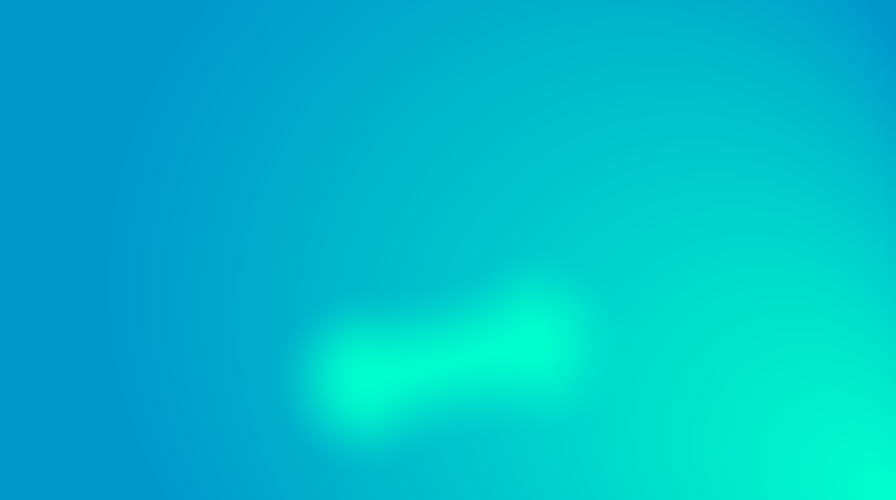
Give the GLSL for this background, as a Shadertoy shader.

```glsl
const vec3 DEEP_BLUE = vec3(0.0, 0.60, 0.80);
const vec3 MINT = vec3(0.0, 1.0, 0.80);

// Lengths are in canvas heights, origin at the lower left
const vec2 FOCUS = vec2(1.79, 0.0);
const vec2 RIM_CENTER = vec2(1.075, 0.439);
const float RIM_RADIUS = 0.864;

const vec2 GLOW_LEFT = vec2(0.736, 0.241);
const vec2 GLOW_RIGHT = vec2(1.063, 0.311);
const float GLOW_CORE = 0.012;
const float GLOW_REACH = 0.195;
const float GLOW_WAIST = 0.028;
const float GLOW_STRENGTH = 0.97;

// Radial ramp: 1 at the focus, falling to 0 on the rim circle
float focalGradient(vec2 p) {
    vec2 ray = p - FOCUS;
    float travelled = length(ray);
    vec2 dir = ray / max(travelled, 1e-5);
    vec2 offset = FOCUS - RIM_CENTER;
    float b = dot(offset, dir);
    float c = dot(offset, offset) - RIM_RADIUS * RIM_RADIUS;
    float rimDistance = -b + sqrt(max(b * b - c, 0.0));
    return clamp(1.0 - travelled / max(rimDistance, 1e-5), 0.0, 1.0);
}

// Distance to a segment, pinched at its middle
float pinchedSegment(vec2 p, vec2 a, vec2 b, float pinch) {
    vec2 axis = b - a;
    float along = clamp(dot(p - a, axis) / dot(axis, axis), 0.0, 1.0);
    return length(p - a - axis * along) + pinch * 4.0 * along * (1.0 - along);
}

void mainImage(out vec4 fragColor, in vec2 fragCoord) {
    vec2 p = fragCoord / iResolution.y;

    // Background sweep
    float light = focalGradient(p);

    // Two-lobed glow
    float d = pinchedSegment(p, GLOW_LEFT, GLOW_RIGHT, GLOW_WAIST);
    float glow = 1.0 - smoothstep(GLOW_CORE, GLOW_REACH, d);
    light = mix(light, 1.0, GLOW_STRENGTH * glow);

    fragColor = vec4(mix(DEEP_BLUE, MINT, light), 1.0);
}
```
